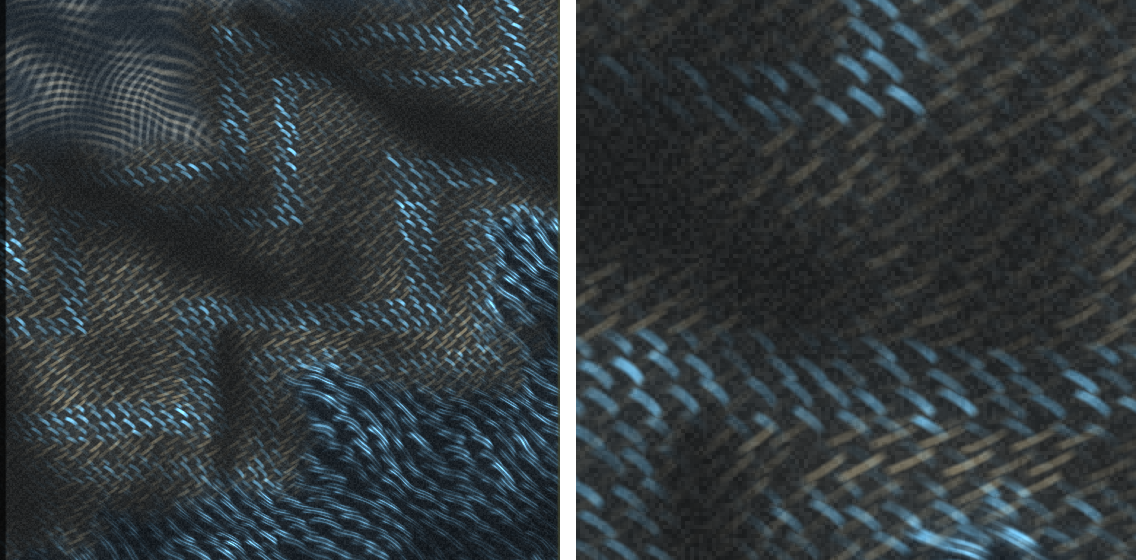
Left: the whole. Right: its middle third, enlarged.
A three.js fragment shader for this texture:

```glsl
// Dark folded knit cloth with nested stair-step bands of blue and tan stitches.
varying vec2 vUv;

float hash(vec2 p) {
  vec3 q = fract(vec3(p.xyx) * 0.1031);
  q += dot(q, q.yzx + 33.33);
  return fract((q.x + q.y) * q.z);
}

vec2 gradient(vec2 cell) {
  float a = 6.2832 * hash(cell);
  return vec2(cos(a), sin(a));
}

float noise(vec2 p) {
  vec2 i = floor(p), f = fract(p);
  vec2 u = f * f * f * (f * (f * 6.0 - 15.0) + 10.0);
  vec2 e = vec2(1.0, 0.0);
  float low = mix(dot(gradient(i), f), dot(gradient(i + e), f - e), u.x);
  float high = mix(dot(gradient(i + e.yx), f - e.yx), dot(gradient(i + 1.0), f - 1.0), u.x);
  return mix(low, high, u.y);
}

// Distance to the stair whose corners repeat along a diagonal
float stairDistance(vec2 p) {
  float d = 9.0;
  for (int i = -1; i <= 2; i++) {
    float k = float(i);
    vec2 q = p - vec2(0.54 - 0.397 * k, 0.603 - 0.225 * k + 0.03 * k * k);
    d = min(d, max(q.x + 0.13 * q.y, -1.25 * q.y));
  }
  return d;
}

// Staggered rows of short bent yarns, each with its own brightness
float stitches(vec2 p, vec2 cell, vec2 dir, float reach, float width, float bend) {
  float light = 0.0;
  for (int j = -1; j <= 1; j++) {
    float row = floor(p.y / cell.y) + float(j);
    float shift = 0.5 * mod(row, 2.0);
    for (int i = -1; i <= 1; i++) {
      vec2 id = vec2(floor(p.x / cell.x - shift) + float(i), row);
      vec2 jitter = vec2(hash(id + 7.3), hash(id + 19.1)) * 0.36 - 0.18;
      vec2 q = p - (id + vec2(shift, 0.0) + 0.5 + jitter) * cell;
      float along = dot(q, dir);
      float across = dot(q, vec2(-dir.y, dir.x)) + bend * along * along;
      float body = (1.0 - smoothstep(width * 0.25, width, abs(across)))
                 * (1.0 - smoothstep(reach * 0.5, reach, abs(along)));
      light = max(light, body * mix(0.35, 1.0, hash(id + 41.7)));
    }
  }
  return light;
}

float band(float d, float center, float halfWidth) {
  return 1.0 - smoothstep(halfWidth * 0.6, halfWidth * 1.35, abs(d - center));
}

float thread(float x) {
  return 1.0 - smoothstep(0.06, 0.36, abs(fract(x) - 0.5));
}

// Soft crease along a segment
float crease(vec2 p, vec2 a, vec2 b, float width) {
  vec2 s = b - a;
  float t = clamp(dot(p - a, s) / dot(s, s), 0.0, 1.0);
  return 1.0 - smoothstep(0.0, width, length(p - a - s * t));
}

void main() {
  vec2 p = vUv;
  vec2 warp = vec2(noise(p * 5.0), noise(p * 5.0 + 31.0));
  vec2 cloth = p + 0.025 * warp;
  float patches = noise(p * 6.0 + 12.0);
  float flecks = noise(p * 45.0);
  float d = stairDistance(cloth);

  // Folds dim the yarns
  float fold = 0.9 * crease(cloth, vec2(0.45, 0.98), vec2(0.72, 0.8), 0.06);
  fold = max(fold, 0.95 * crease(cloth, vec2(0.72, 0.8), vec2(1.0, 0.68), 0.09));
  fold = max(fold, 0.95 * crease(cloth, vec2(0.1, 0.7), vec2(0.46, 0.49), 0.12));
  fold = max(fold, 0.8 * crease(cloth, vec2(0.41, 0.4), vec2(0.4, 0.17), 0.05));
  fold = max(fold, 0.9 * crease(cloth, vec2(0.0, 0.33), vec2(0.06, 0.0), 0.11));
  fold = max(fold, 0.8 * crease(cloth, vec2(0.8, 0.02), vec2(1.0, 0.06), 0.11));
  fold = max(fold, 0.8 * crease(cloth, vec2(0.0, 0.98), vec2(0.14, 0.9), 0.12));
  float lit = (1.0 - fold) * clamp(0.95 + 1.5 * patches, 0.3, 1.35);

  // Zones across the stair
  float floats = smoothstep(0.32, 0.4, d + 0.1 * patches + 0.03 * flecks);
  float loose = 1.0 - smoothstep(-0.2, -0.12, d + 0.05 * noise(p * 12.0));
  float warmSide = 1.0 - smoothstep(0.4, 0.55, p.x);
  float blueBand = max(band(d, -0.1, 0.023), band(d, -0.01, 0.022));
  blueBand = max(blueBand, max(band(d, 0.205, 0.036), 0.7 * band(d, 0.31, 0.026)));
  blueBand = max(blueBand, 0.16 * (1.0 - floats));
  blueBand *= 1.0 - loose * warmSide;
  float tanZone = (1.0 - floats) * (1.0 - loose) * (1.0 - 0.75 * blueBand);
  tanZone *= 0.6 + 0.4 * smoothstep(0.06, -0.14, cloth.y - 0.62 + 0.3 * (cloth.x - 0.5));

  // Yarn layers
  float blueYarn = stitches(cloth, vec2(0.024, 0.0175), vec2(0.8, -0.6), 0.0155, 0.0046, 10.0);
  float tanYarn = stitches(cloth, vec2(0.027, 0.0165), vec2(0.86, 0.51), 0.018, 0.0042, -5.0);
  vec2 swirl = p + 0.06 * warp + 0.006 * vec2(noise(p * 22.0), noise(p * 22.0 + 9.0));
  float longYarn = stitches(swirl, vec2(0.042, 0.023), vec2(0.84, -0.543), 0.034, 0.0085, 7.0);
  longYarn *= 0.4 + 0.6 * thread(dot(swirl, vec2(0.543, 0.84)) * 165.0);
  longYarn *= clamp(0.95 + 1.2 * flecks, 0.3, 1.5);
  float arcs = thread(length(swirl - vec2(0.15, 0.5)) * 58.0);
  arcs *= clamp(0.65 + 1.5 * noise(p * 13.0), 0.1, 1.3);
  float lift = swirl.y - 0.75;
  float uprights = thread((swirl.x - 2.2 * lift * lift) * 52.0);
  uprights *= clamp(0.6 + 1.5 * noise(p * 11.0 + 5.0), 0.1, 1.3);

  // Cloth ground, darker in folds and between the long yarns
  float weave = 0.5 + 0.5 * sin(cloth.x * 430.0) * sin(cloth.y * 390.0);
  vec3 color = mix(vec3(0.165, 0.175, 0.18), vec3(0.155, 0.195, 0.23), max(floats, loose));
  color *= 0.8 + 0.23 * lit - 0.12 * weave * (1.0 - loose);
  color *= 1.0 - 0.3 * floats * (1.0 - longYarn);

  // Coloured light on the yarns
  color += vec3(0.3, 0.265, 0.19) * (tanYarn + 0.07) * tanZone * lit;
  color += vec3(0.22, 0.43, 0.55) * (blueYarn * (1.0 + flecks) + 0.05) * blueBand * lit;
  color += vec3(0.26, 0.46, 0.57) * longYarn * floats * lit;
  vec3 looseLight = vec3(0.23, 0.2, 0.15) * arcs + vec3(0.15, 0.15, 0.14) * uprights;
  color += looseLight * loose * lit * mix(0.3, 1.0, warmSide);

  // Fine grain, then dark left and olive right margins
  color += 0.065 * (hash(floor(p * 384.0)) - 0.5);
  color *= mix(0.3, 1.0, smoothstep(0.008, 0.013, p.x));
  color = mix(color, vec3(0.27, 0.28, 0.18), 0.7 * smoothstep(0.994, 0.998, p.x));
  gl_FragColor = vec4(color, 1.0);
}
```
